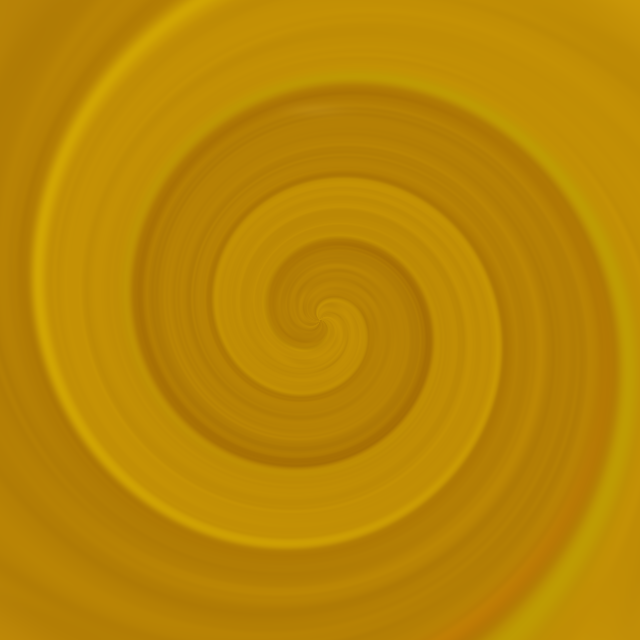
Give the GLSL for this background, as a Shadertoy shader.

```glsl
const float TAU = 6.2831853;
const float TWIRL_TURNS = 2.22;    // turns wound between the rim and the centre
const float TWIRL_RADIUS = 0.707;  // distance at which the twirl ends
const float INNER_EDGE = 0.759;    // unwound turn where the light band starts
const float OUTER_EDGE = 0.172;    // unwound turn where the light band ends
const float GROOVES = 8.0;         // broad grooves per turn
const float GROOVE_DEPTH = 0.009;
const float STREAK_DEPTH = 0.034;
const float FINE_DEPTH = 0.022;

const vec3 SHADE = vec3(0.703, 0.497, 0.018);
const vec3 GOLD = vec3(0.752, 0.553, 0.018);
const vec3 OLIVE_RIDGE = vec3(0.745, 0.615, 0.010);
const vec3 BRIGHT_RIDGE = vec3(0.825, 0.660, 0.010);
const vec3 SHADOW_TINT = vec3(0.032, 0.042, 0.003);
const vec3 ORANGE_TINT = vec3(0.050, -0.002, 0.004);

float hash(vec2 p) {
    vec3 q = fract(p.xyx * 0.1031);
    q += dot(q, q.yzx + 33.33);
    return fract((q.x + q.y) * q.z);
}

// Value noise that repeats along x
float ringNoise(vec2 p, float period) {
    vec2 cell = floor(p);
    vec2 f = fract(p);
    f = f * f * (3.0 - 2.0 * f);
    float x0 = mod(cell.x, period);
    float x1 = mod(cell.x + 1.0, period);
    float low = mix(hash(vec2(x0, cell.y)), hash(vec2(x1, cell.y)), f.x);
    float high = mix(hash(vec2(x0, cell.y + 1.0)), hash(vec2(x1, cell.y + 1.0)), f.x);
    return mix(low, high, f.y);
}

float bump(float x, float width) {
    x /= width;
    return exp(-x * x);
}

// Signed distance around the circle, in turns
float turnOffset(float turn, float target) {
    return fract(turn - target + 0.5) - 0.5;
}

void mainImage(out vec4 fragColor, in vec2 fragCoord) {
    vec2 p = (fragCoord - 0.5 * iResolution.xy) / min(iResolution.x, iResolution.y);
    float r = length(p);

    // Unwind the twirl
    float falloff = max(1.0 - r / TWIRL_RADIUS, 0.0);
    float angle = r > 0.0 ? atan(p.y, p.x) : 0.0;
    float turn = fract(angle / TAU - TWIRL_TURNS * falloff * falloff);
    float inner = turnOffset(turn, INNER_EDGE);
    float outer = turnOffset(turn, OUTER_EDGE);

    // Light band between the two spiral edges
    float light = smoothstep(-0.04, 0.02, inner) * (1.0 - smoothstep(-0.01, 0.045, outer));
    float contrast = mix(0.6, 1.0, smoothstep(0.03, 0.22, r));
    vec3 color = mix(SHADE, GOLD, mix(0.3, light, contrast));

    // Shadows beside the edges, with warm colour near the rim
    float shadow = bump(inner + 0.06, 0.05) + 0.5 * bump(outer - 0.05, 0.035);
    color -= SHADOW_TINT * shadow * smoothstep(0.0, 0.15, r) * (1.0 - 0.5 * smoothstep(0.4, 0.55, r));
    color += ORANGE_TINT * bump(inner + 0.075, 0.035) * smoothstep(0.4, 0.55, r);

    // Grooves and streaks that follow the spiral
    float groove = cos(TAU * GROOVES * (turn - 0.21));
    color.rg -= GROOVE_DEPTH * groove * (1.0 - 0.7 * light) * smoothstep(0.05, 0.2, r);
    float streak = ringNoise(vec2(turn * 24.0, r * 5.0), 24.0) - 0.5;
    float fine = ringNoise(vec2(turn * 64.0, r * 14.0 + 7.0), 64.0) - 0.5;
    float grain = ringNoise(vec2(turn * 32.0, r * 70.0 + 3.0), 32.0) - 0.5;
    color.rg += STREAK_DEPTH * streak + FINE_DEPTH * fine;
    color.rg += 0.035 * grain * (1.0 - smoothstep(0.03, 0.18, r));

    // Bright ridges along the edges
    float oliveRidge = bump(inner - 0.005, 0.032) * mix(0.1, 0.9, smoothstep(0.2, 0.46, r));
    float brightRidge = bump(outer, 0.025) * mix(0.12, 0.85, smoothstep(0.2, 0.46, r));
    color = mix(color, OLIVE_RIDGE, oliveRidge);
    color = mix(color, BRIGHT_RIDGE, brightRidge);

    // Faint smear at the top and lift in the corners
    vec2 smear = (p - vec2(-0.008, 0.328)) / vec2(0.045, 0.010);
    color += vec3(0.022, 0.028, 0.035) * exp(-dot(smear, smear));
    color += vec3(0.025, 0.025, 0.01) * smoothstep(0.6, 0.71, r);

    fragColor = vec4(clamp(color, 0.0, 1.0), 1.0);
}
```
